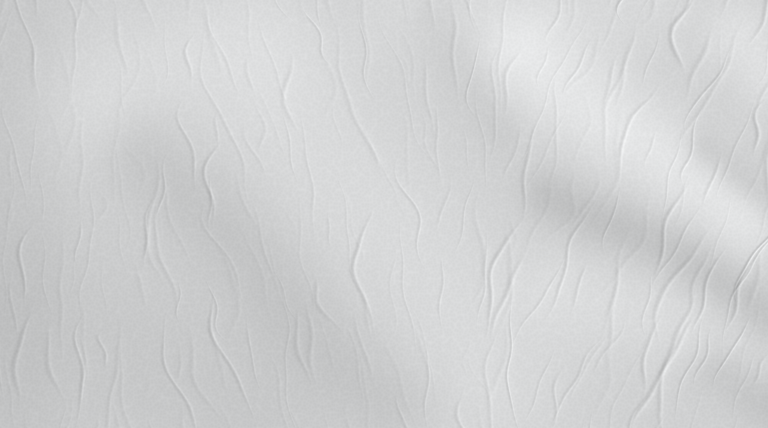
This texture is drawn by a WebGL 2 fragment shader. Its source:

```glsl
#version 300 es
precision highp float;
// Pale crinkled paper: soft diagonal light bands, embossed creases and fine grain.
uniform vec2 u_resolution;
out vec4 outColor;

vec2 hash2(vec2 p) {
  vec3 q = fract(p.xyx * vec3(0.1031, 0.1030, 0.0973));
  q += dot(q, q.yzx + 33.33);
  return fract((q.xx + q.yz) * q.zy);
}

// Soft glow around the segment a-b.
float band(vec2 p, vec2 a, vec2 b, float width) {
  vec2 ab = b - a;
  float t = clamp(dot(p - a, ab) / dot(ab, ab), 0.0, 1.0);
  float d = length(p - a - ab * t) / width;
  return exp(-d * d);
}

// Cellular distance, centred near zero.
float grain(vec2 p) {
  vec2 cell = floor(p);
  float nearest = 2.0;
  for (int y = -1; y <= 1; y++)
    for (int x = -1; x <= 1; x++) {
      vec2 c = cell + vec2(x, y);
      nearest = min(nearest, length(c + hash2(c) - p));
    }
  return nearest - 0.45;
}

// Scattered tapering creases, lit on one flank and shaded on the other.
float creases(vec2 p, vec2 size, float seed) {
  vec2 home = floor(p / size);
  float relief = 0.0;
  for (int y = -1; y <= 1; y++)
    for (int x = -2; x <= 2; x++) {
      vec2 cell = home + vec2(x, y);
      vec2 place = hash2(cell + seed);
      vec2 form = hash2(cell + seed + 57.0);
      vec2 look = hash2(cell + seed + 113.0);
      vec2 center = (cell + 0.2 + 0.6 * place) * size;
      vec2 r = p - center;
      float reach = size.y * mix(0.28, 0.8, form.x);
      float v = r.y / reach;

      // Direction turns from left-leaning to right-leaning across the sheet.
      float knot = band(center, vec2(1.12, 0.58), vec2(1.22, 0.47), 0.1);
      float lean = mix(-0.22, 0.36, smoothstep(0.95, 1.4, center.x));
      lean = lean * smoothstep(0.05, 0.6, center.x) + 0.45 * (form.y - 0.5) + 0.25 * knot;
      float bend = size.x * 0.45 * (look.x - 0.5);
      float path = lean * r.y + bend * (v * v + 0.5 * sin(v * 4.0 + look.y * 6.0));
      float slope = lean + bend * (2.0 * v + 2.0 * cos(v * 4.0 + look.y * 6.0)) / reach;
      float d = (r.x - path) / sqrt(1.0 + slope * slope);

      float taper = 1.0 - smoothstep(0.25, 1.0, abs(v));
      float width = max(mix(0.0018, 0.0042, look.y) * (0.6 + 0.4 * taper), 0.6 / u_resolution.y);
      float lit = exp(-pow(abs(d / width - 0.9), 2.0));
      float shade = exp(-pow(abs(d / width + 1.0) / 1.5, 2.0));
      float swell = exp(-pow(abs(d / width - 3.0) / 4.0, 2.0));
      float region = 0.7 + 0.4 * smoothstep(0.9, 1.5, center.x) + 0.6 * knot;
      float strength = taper * region * mix(0.15, 1.0, look.x * look.x + 0.3 * form.y);
      relief += strength * (0.9 * lit - shade + 0.15 * swell);
    }
  return relief;
}

// Broad light and shadow falling diagonally over the sheet.
float lighting(vec2 p) {
  float tone = 0.818 - 0.035 * (1.0 - smoothstep(0.0, 0.25, p.x));
  tone += 0.040 * band(p, vec2(0.25, 0.78), vec2(0.58, 0.92), 0.16);
  tone += 0.038 * band(p, vec2(0.70, 0.75), vec2(1.15, 0.12), 0.20);
  tone += 0.080 * band(p, vec2(1.22, 0.88), vec2(1.72, 0.50), 0.11);
  tone += 0.060 * band(p, vec2(1.72, 0.92), vec2(1.80, 0.84), 0.09);
  tone += 0.040 * band(p, vec2(1.30, 0.33), vec2(1.72, 0.20), 0.11);
  tone += 0.030 * band(p, vec2(0.95, 0.98), vec2(1.50, 0.98), 0.12);
  tone -= 0.045 * band(p, vec2(0.35, 0.62), vec2(0.92, 0.06), 0.11);
  tone -= 0.035 * band(p, vec2(0.05, 0.25), vec2(0.55, 0.05), 0.24);
  tone -= 0.065 * band(p, vec2(1.28, 0.55), vec2(1.80, 0.27), 0.065);
  tone -= 0.025 * band(p, vec2(1.00, 0.95), vec2(1.18, 0.70), 0.06);
  tone -= 0.055 * band(p, vec2(1.66, 0.64), vec2(1.80, 0.54), 0.05);
  tone -= 0.050 * band(p, vec2(1.70, 0.13), vec2(1.80, 0.06), 0.07);
  return tone;
}

void main() {
  vec2 p = gl_FragCoord.xy / u_resolution.y;

  // Layered sines make the creases waver.
  vec2 q = p + 0.006 * sin(p.yx * vec2(19.0, 13.0) + 2.0 * sin(p * 9.0));
  q += 0.0025 * sin(q.yx * vec2(53.0, 41.0) + p * 17.0);

  float relief = creases(q, vec2(0.115, 0.25), 3.0);
  relief += 0.8 * creases(q + vec2(0.04, 0.11), vec2(0.085, 0.17), 211.0);
  relief += 0.7 * creases(q + vec2(0.07, 0.05), vec2(0.16, 0.32), 419.0);

  float tone = lighting(p + 0.012 * sin(p.yx * 11.0));
  tone += 0.075 * clamp(relief, -1.5, 1.2);
  tone += 0.028 * grain(p * 140.0) + 0.012 * grain(p * 61.0);
  outColor = vec4(clamp(tone * vec3(0.995, 1.0, 1.003), 0.0, 1.0), 1.0);
}
```
